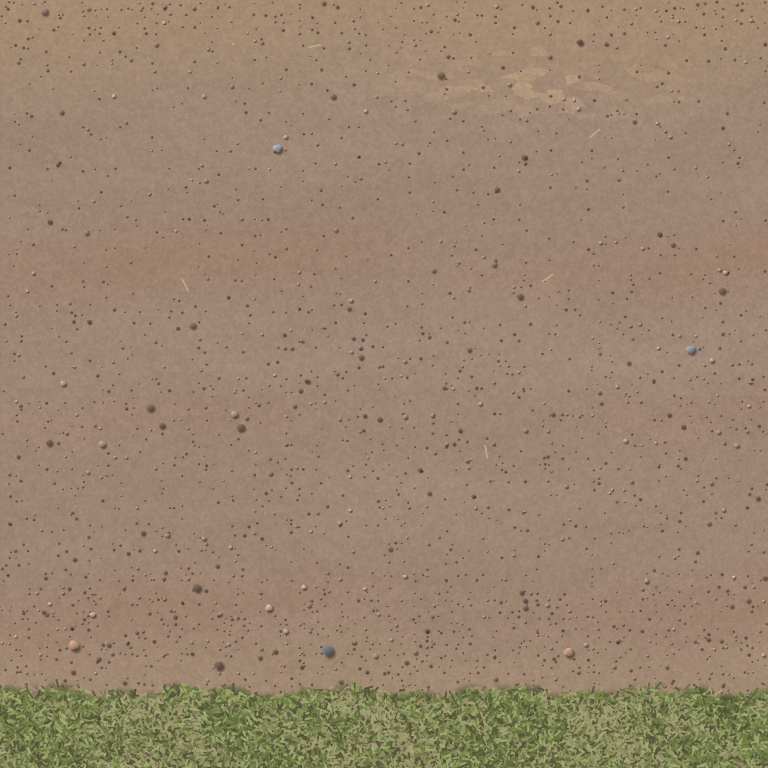
Write a Shadertoy shader that draws this texture.

```glsl
#define DIRT vec3(0.615, 0.525, 0.455)
#define TAN vec3(0.665, 0.555, 0.435)
#define RUST vec3(0.615, 0.495, 0.415)
#define STRAW vec3(0.76, 0.70, 0.55)
#define GRASS_DARK vec3(0.31, 0.31, 0.21)
#define GRASS_MID vec3(0.44, 0.50, 0.27)
#define GRASS_LIGHT vec3(0.65, 0.69, 0.45)
#define GRASS_EDGE 0.099
#define GRAIN 0.055
#define BLADE_LAYERS 9

vec3 hash3(vec2 p) {
    vec3 q = fract(vec3(p.xyx) * vec3(0.1031, 0.1030, 0.0973));
    q += dot(q, q.yxz + 33.33);
    return fract((q.xxy + q.yzz) * q.zyx);
}

// x: distance to the nearest point, y: random value of its cell
vec2 cellular(vec2 p) {
    vec2 best = vec2(9.0, 0.0);
    for (int j = -1; j <= 1; j++)
    for (int i = -1; i <= 1; i++) {
        vec2 id = floor(p) + vec2(i, j);
        vec3 r = hash3(id);
        float d = length(id + r.xy - p);
        if (d < best.x) best = vec2(d, r.z);
    }
    return best;
}

// Horizontal drag marks, bent slowly along x
float streaks(vec2 p) {
    float sum = 0.0, freq = 13.0, amp = 0.5;
    for (int i = 0; i < 7; i++) {
        float k = float(i);
        float bend = 1.6 * sin(p.x * (3.0 + 1.7 * k) + 2.1 * k) + 0.7 * sin(p.x * 17.0 + k);
        float fade = 0.6 + 0.4 * sin(p.x * (5.0 + 2.3 * k) + p.y * 19.0 + 4.0 * k);
        sum += amp * fade * sin(p.y * freq + bend + 2.3 * k);
        freq *= 1.78;
        amp *= 0.8;
    }
    return sum;
}

float segment(vec2 q, float angle, float halfLength) {
    vec2 dir = vec2(cos(angle), sin(angle));
    return length(q - dir * clamp(dot(q, dir), -halfLength, halfLength));
}

// Stone lit from the upper left with a shadow at its lower right
void drawStone(inout vec3 col, vec2 q, float radius, vec3 tint) {
    float aa = 0.7 / iResolution.y;
    float angle = atan(q.y, q.x);
    float d = length(q * vec2(1.0, 1.15)) - radius * (1.0 + 0.12 * sin(3.0 * angle + radius * 9000.0));
    float shade = length(q - radius * vec2(0.45, -0.55));
    col *= 1.0 - 0.42 * (1.0 - smoothstep(radius * 0.5, radius * 1.3 + aa, shade));
    vec3 lit = tint * (1.0 + 0.3 * dot(q / radius, vec2(-0.5, 0.8)));
    col = mix(col, lit, 1.0 - smoothstep(-aa, aa, d));
}

void scatterStones(inout vec3 col, vec2 p, float cells, float density, float size) {
    for (int j = -1; j <= 1; j++)
    for (int i = -1; i <= 1; i++) {
        vec2 id = floor(p * cells) + vec2(i, j);
        vec3 r = hash3(id + cells), s = hash3(id + cells + 71.0);
        if (r.z > density) continue;
        vec3 tint = mix(vec3(0.44, 0.36, 0.31), vec3(0.74, 0.67, 0.60), s.y * s.y);
        drawStone(col, p - (id + 0.2 + 0.6 * r.xy) / cells, size * mix(0.5, 1.3, s.x * s.x), tint);
    }
}

vec3 soil(vec2 p) {
    float s = streaks(p);
    vec3 col = DIRT + 0.014 * s * vec3(1.0, 0.95, 0.9);

    // Warm bands across the road
    float y = p.y + 0.012 * sin(p.x * 9.0 + 1.0) + 0.007 * sin(p.x * 23.0);
    float rust = exp(-pow((y - 0.66) / 0.05, 2.0)) + exp(-pow((y - 0.21) / 0.05, 2.0));
    rust += 0.6 * exp(-pow((y - 0.46) / 0.04, 2.0));
    col = mix(col, RUST, rust * (0.45 + 0.2 * sin(p.x * 8.0 + s)));
    float tan1 = smoothstep(0.82, 1.0, y) + 0.6 * (1.0 - smoothstep(0.11, 0.21, y));
    col = mix(col, TAN, 0.6 * tan1);

    // Dry crusts near the top
    float crust = cellular(p * vec2(45.0, 110.0)).y;
    float patches = exp(-dot((p - vec2(0.71, 0.89)) * vec2(6.0, 22.0), (p - vec2(0.71, 0.89)) * vec2(6.0, 22.0)));
    col += vec3(0.08, 0.065, 0.035) * patches * smoothstep(0.45, 0.9, crust);

    // Grit
    vec2 coarse = cellular(p * 105.0), fine = cellular(p * 235.0);
    col *= 1.0 + GRAIN * ((fine.y - 0.5) + 0.8 * (0.5 - fine.x) + 0.6 * (coarse.y - 0.5));

    float density = 0.16 + 0.45 * exp(-pow((p.y - 0.17) / 0.09, 2.0));
    density += 0.2 * exp(-pow((p.y - 0.45) / 0.12, 2.0)) + 0.4 * smoothstep(0.92, 1.0, p.y);
    scatterStones(col, p, 125.0, density * 0.5, 0.0014);
    scatterStones(col, p, 58.0, density * 0.55, 0.0024);
    scatterStones(col, p, 27.0, density * 0.3, 0.0036);

    // Largest stones: position, radius, tone (negative is blue grey)
    vec4 stones[12] = vec4[12](
        vec4(0.195, 0.470, 0.0050, 0.48), vec4(0.313, 0.444, 0.0050, 0.45),
        vec4(0.427, 0.153, 0.0070, -0.43), vec4(0.755, 0.945, 0.0040, 0.38),
        vec4(0.256, 0.235, 0.0052, 0.43), vec4(0.285, 0.134, 0.0055, 0.42),
        vec4(0.470, 0.535, 0.0033, 0.45), vec4(0.211, 0.446, 0.0038, 0.43),
        vec4(0.361, 0.807, 0.0055, -0.60), vec4(0.899, 0.545, 0.0055, -0.57),
        vec4(0.096, 0.160, 0.0065, 0.67), vec4(0.740, 0.151, 0.0060, 0.67));
    for (int i = 0; i < 12; i++) {
        vec3 hue = stones[i].w < 0.0 ? vec3(0.95, 1.0, 1.05) : vec3(1.06, 0.84, 0.71);
        drawStone(col, p - stones[i].xy, stones[i].z, abs(stones[i].w) * hue);
    }

    // Loose straws: position, angle
    vec3 straws[5] = vec3[5](vec3(0.410, 0.940, 0.2), vec3(0.774, 0.826, 0.7),
        vec3(0.713, 0.638, 0.6), vec3(0.241, 0.629, -1.1), vec3(0.633, 0.412, -1.4));
    for (int i = 0; i < 5; i++) {
        float d = segment(p - straws[i].xy, straws[i].z, 0.008);
        col = mix(col, STRAW, 0.8 * (1.0 - smoothstep(0.0004, 0.0018, d)));
    }
    return col;
}

// Overlapping blades, each kept or dropped by the height of its root
void addGrass(inout vec3 col, vec2 p) {
    float edge = GRASS_EDGE + 0.004 * sin(p.x * 31.0) + 0.003 * sin(p.x * 83.0 + 1.0);
    float ragged = edge + 0.014 * (cellular(p * 95.0).y - 0.5);
    col = mix(col, GRASS_DARK, 0.9 * (1.0 - smoothstep(ragged - 0.012, ragged + 0.006, p.y)));
    float dry = 0.5 + 0.3 * sin(p.x * 21.0 + 3.6) + 0.2 * sin(p.x * 47.0 + p.y * 60.0);
    for (int k = 0; k < BLADE_LAYERS; k++) {
        float cells = 62.0 + 9.0 * float(k);
        for (int n = 0; n < 9; n++) {
            vec2 id = floor(p * cells) + vec2(n % 3 - 1, n / 3 - 1);
            vec3 r = hash3(id + 37.0 * float(k)), s = hash3(id + 19.0 + 53.0 * float(k));
            vec2 root = (id + r.xy) / cells;
            if (root.y > edge + 0.014 * (s.z - 0.6)) continue;
            float d = segment(p - root, 6.283 * r.z, mix(0.2, 0.55, s.x) / cells);
            vec3 tint = mix(GRASS_DARK, GRASS_MID, smoothstep(0.0, 0.5, s.y));
            tint = mix(tint, GRASS_LIGHT, smoothstep(0.55, 1.0, s.y));
            tint = mix(tint, STRAW * 0.9, 0.75 * step(s.z, 0.55 * dry));
            col = mix(col, tint, 0.85 * (1.0 - smoothstep(0.0005, 0.0022, d)));
        }
    }
}

void mainImage(out vec4 fragColor, in vec2 fragCoord) {
    vec2 p = fragCoord / iResolution.xy;
    vec3 col = soil(p);
    if (p.y < GRASS_EDGE + 0.04) addGrass(col, p);
    fragColor = vec4(clamp(col, 0.0, 1.0), 1.0);
}
```
